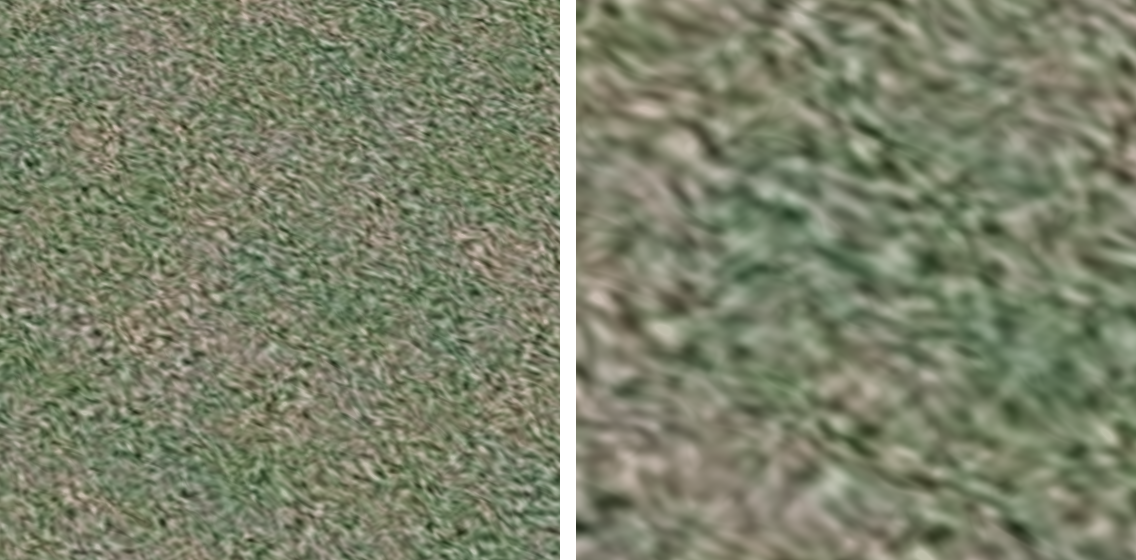
Left: the whole. Right: its middle third, enlarged.
A WebGL 2 fragment shader for this texture:

```glsl
#version 300 es
precision highp float;
// Worn lawn seen at a slant: soft short blades, dark gaps, green and straw patches.

uniform vec2 u_resolution;
out vec4 fragColor;

const vec3 SHADE = vec3(0.21, 0.24, 0.15);
const vec3 GRASS = vec3(0.475, 0.50, 0.405);
const vec3 LIGHT = vec3(0.64, 0.65, 0.57);
const vec3 STRAW_SHIFT = vec3(0.021, -0.006, 0.008);  // added on dry patches
const vec3 COOL_SHIFT = vec3(-0.004, 0.001, 0.012);   // added on bluish patches

const int LAYERS = 4;
const float ANGLES[LAYERS] = float[](-0.48, -0.95, 0.50, -0.36);
const float WEIGHTS[LAYERS] = float[](0.72, 0.54, 0.32, 0.42);
const vec2 BLADE_FREQ = vec2(41.0, 77.0);   // along and across a blade
const vec2 GAP_FREQ = vec2(21.0, 60.0);
const float GAP_ANGLE = -0.42;
const float FORESHORTEN = 0.16;
const float WARP = 0.0025;
const float CONTRAST = 0.84;
const float NOISE_GAIN = 4.5;               // brings noise to unit deviation

vec2 gradient(vec2 cell) {
    vec3 h = fract(cell.xyx * vec3(0.1031, 0.1030, 0.0973));
    h += dot(h, h.yzx + 33.33);
    float angle = 6.2832 * fract((h.x + h.y) * h.z);
    return vec2(cos(angle), sin(angle));
}

float noise(vec2 p) {
    vec2 i = floor(p), f = p - i;
    vec2 u = f * f * f * (f * (f * 6.0 - 15.0) + 10.0);
    vec2 e = vec2(1.0, 0.0);
    float low = mix(dot(gradient(i), f), dot(gradient(i + e), f - e), u.x);
    float high = mix(dot(gradient(i + e.yx), f - e.yx),
                     dot(gradient(i + e.xx), f - e.xx), u.x);
    return NOISE_GAIN * mix(low, high, u.y);
}

vec2 rotate(vec2 p, float angle) {
    float c = cos(angle), s = sin(angle);
    return vec2(c * p.x + s * p.y, c * p.y - s * p.x);
}

// Crossing layers of stretched noise, each stronger in some places.
float blades(vec2 p) {
    float sum = 0.0;
    for (int k = 0; k < LAYERS; k++) {
        vec2 shift = 17.3 * float(k + 1) * vec2(1.0, 1.7);
        float strength = 1.0 + 0.25 * noise(p * 11.0 + shift);
        vec2 q = rotate(p, ANGLES[k]) * BLADE_FREQ * (1.0 + 0.12 * float(k));
        sum += WEIGHTS[k] * strength * noise(q + shift);
    }
    return sum;
}

// Slow variation at three sizes, drawn out along the slope.
float patches(vec2 p, vec2 shift) {
    vec2 q = rotate(p, GAP_ANGLE) * vec2(0.8, 1.25);
    return 0.60 * noise(q * 4.0 + shift) + 0.50 * noise(q * 9.0 - shift)
         + 0.45 * noise(q * 21.0 + shift.yx);
}

vec3 toneColor(float tone) {
    return tone < 0.0 ? mix(GRASS, SHADE, min(-tone / 2.75, 1.25))
                      : mix(GRASS, LIGHT, min(tone / 1.65, 1.65));
}

void main() {
    vec2 p = gl_FragCoord.xy / u_resolution.y;
    p = vec2(p.x - 0.5, p.y) / (1.0 - FORESHORTEN * p.y) + 3.0;
    p += WARP * vec2(noise(p * 15.0), noise(p * 15.0 + 41.0));

    float dryness = patches(p, vec2(12.7, 58.1));
    float coolness = patches(p, vec2(83.4, 29.6));

    // Brightness: blades, sparse long gaps and pale flecks
    float tone = CONTRAST * blades(p) + 0.15 * dryness + 0.03;
    float gap = noise(rotate(p, GAP_ANGLE) * GAP_FREQ + 71.0);
    tone -= 1.1 * smoothstep(1.2, 2.4, gap);
    float fleck = noise(rotate(p, -0.8) * vec2(48.0, 62.0) + 137.0);
    tone += 0.6 * smoothstep(1.3, 2.4, fleck);

    // Hue: broad patches broken up by single blades
    dryness += 0.40 * noise(rotate(p, -0.6) * vec2(30.0, 52.0) + 211.0);
    vec3 color = toneColor(tone);
    color += STRAW_SHIFT * clamp(dryness, -1.8, 2.0);
    color += COOL_SHIFT * clamp(coolness, -1.8, 1.8);
    fragColor = vec4(clamp(color, 0.0, 1.0), 1.0);
}
```
